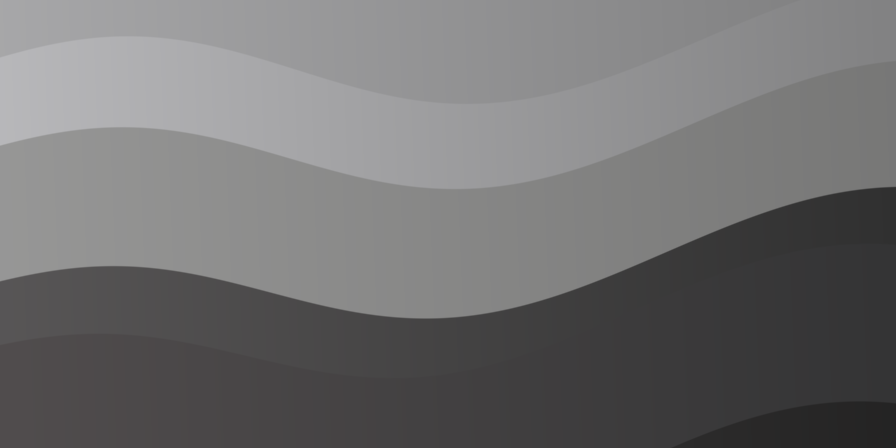
Write a Shadertoy shader that draws this background.

```glsl
const float PI = 3.14159265;
const float ASPECT = 2.0;
const float GRADIENT_TILT = 0.02;
const int EDGES = 5;

// Turning points of each wave edge, top to bottom, in canvas heights
const vec2 CREST[EDGES] = vec2[](vec2(0.286, 0.919), vec2(0.273, 0.716),
    vec2(0.253, 0.406), vec2(0.221, 0.255), vec2(0.190, -0.150));
const vec2 TROUGH[EDGES] = vec2[](vec2(1.042, 0.768), vec2(1.016, 0.578),
    vec2(0.951, 0.289), vec2(0.880, 0.156), vec2(0.807, -0.227));
const vec2 RIDGE[EDGES] = vec2[](vec2(2.096, 1.057), vec2(2.070, 0.867),
    vec2(2.018, 0.583), vec2(1.940, 0.456), vec2(1.919, 0.104));

// Layer colours at the left and right borders
const vec3 SKY_LEFT = vec3(0.655, 0.655, 0.662);
const vec3 SKY_RIGHT = vec3(0.495, 0.495, 0.498);
const vec3 LAYER_LEFT[EDGES] = vec3[](vec3(0.720, 0.720, 0.730),
    vec3(0.590, 0.590, 0.588), vec3(0.343, 0.335, 0.337),
    vec3(0.315, 0.300, 0.303), vec3(0.270, 0.260, 0.260));
const vec3 LAYER_RIGHT[EDGES] = vec3[](vec3(0.508, 0.508, 0.512),
    vec3(0.468, 0.468, 0.465), vec3(0.188, 0.188, 0.188),
    vec3(0.202, 0.202, 0.206), vec3(0.140, 0.138, 0.138));

// Cosine swell from the trough to the peak on either side
float waveHeight(float x, vec2 crest, vec2 trough, vec2 ridge) {
    vec2 peak = x < trough.x ? crest : ridge;
    float phase = PI * (x - trough.x) / (peak.x - trough.x);
    return mix(trough.y, peak.y, 0.5 - 0.5 * cos(phase));
}

void mainImage(out vec4 fragColor, in vec2 fragCoord) {
    vec2 uv = fragCoord / iResolution.xy;
    float x = uv.x * ASPECT;
    float pixel = 1.0 / iResolution.y;
    float shade = clamp(uv.x + GRADIENT_TILT * (uv.y - 0.5), 0.0, 1.0);

    // Stack the layers from back to front
    vec3 color = mix(SKY_LEFT, SKY_RIGHT, shade);
    for (int i = 0; i < EDGES; i++) {
        float depth = waveHeight(x, CREST[i], TROUGH[i], RIDGE[i]) - uv.y;
        float coverage = smoothstep(-pixel, pixel, depth);
        color = mix(color, mix(LAYER_LEFT[i], LAYER_RIGHT[i], shade), coverage);
    }
    fragColor = vec4(color, 1.0);
}
```
